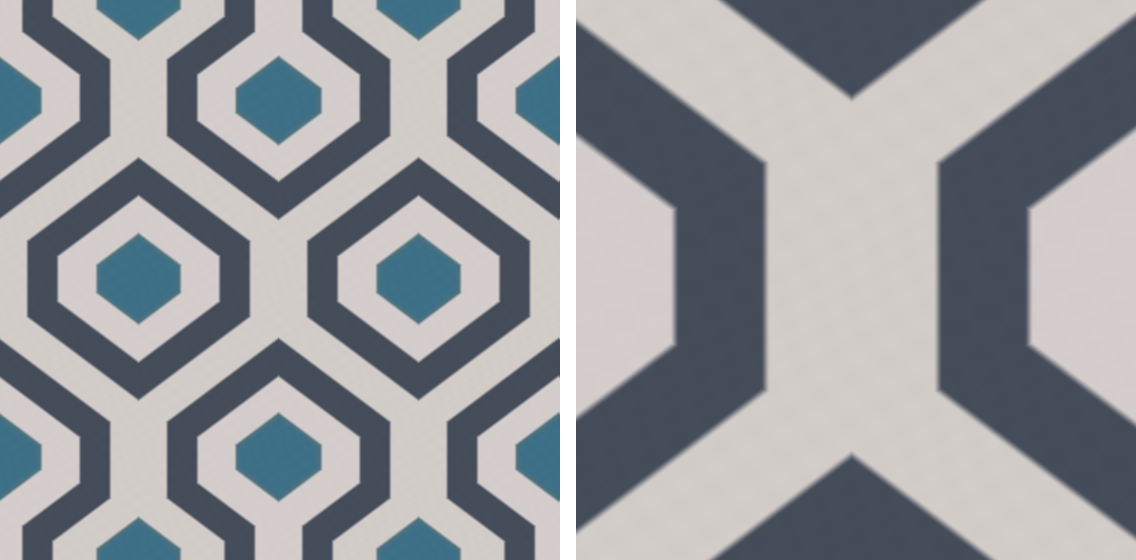
Left: the whole. Right: its middle third, enlarged.
Write a Shadertoy shader that draws this pattern.

```glsl
// Hexagon with vertical sides and sloped caps; p is already folded to one quadrant
float hexagon(vec2 p, float halfWidth, float cap) {
    return max(p.x - halfWidth, dot(p, vec2(0.6, 0.8)) - cap);
}

// Two hexagons joined through a straight neck at p.y = 0
float neckedPair(vec2 p) {
    float neck = min(p.x - 0.0964, dot(p, vec2(0.6, -0.8)) - 0.0326);
    return max(hexagon(p, 0.199, 0.315), neck);
}

float coverage(float d, float soft) {
    return 1.0 - smoothstep(-soft, soft, d);
}

// Faint uneven print; whole frequencies wrap at the canvas edges
float mottle(vec2 uv) {
    vec2 a = 6.2831853 * uv;
    float warp = 2.0 * sin(dot(a, vec2(5.0, -7.0)));
    return 0.5 * sin(dot(a, vec2(41.0, 23.0)) + warp)
         + 0.5 * sin(dot(a, vec2(-29.0, 53.0)) - warp);
}

void mainImage(out vec4 fragColor, in vec2 fragCoord) {
    vec2 uv = fragCoord / iResolution.xy;
    float soft = 0.0025 + 0.6 / min(iResolution.x, iResolution.y);

    // Two repeats across, one down, mirrored about the pair's neck
    vec2 cell = (uv + vec2(0.0025, -0.002)) * vec2(2.0, 1.0);
    vec2 p = abs(fract(cell + 0.5) - 0.5) * vec2(0.5, 1.0);
    vec2 single = vec2(0.25, 0.5) - p;

    // Outlines of even width, drawn inward from each silhouette
    float body = min(neckedPair(p), hexagon(single, 0.1985, 0.173));
    float outline = abs(body + 0.0269) - 0.0271;

    // Solid centres: in the pair, in the single hexagon, and in the gap between necks
    float core = hexagon(vec2(p.x, abs(p.y - 0.1816)), 0.0765, 0.0635);
    core = min(core, hexagon(single, 0.075, 0.065));
    core = min(core, hexagon(vec2(single.x, p.y), 0.075, 0.0595));

    // Cream ground, navy outlines, teal centres with a greyer rim
    vec3 gapCream = vec3(0.822, 0.800, 0.783);
    vec3 innerCream = vec3(0.828, 0.802, 0.797);
    vec3 teal = mix(vec3(0.24, 0.44, 0.53), vec3(0.30, 0.44, 0.49),
                    smoothstep(-0.010, -0.004, core));
    vec3 color = mix(gapCream, innerCream, coverage(body, soft));
    color = mix(color, vec3(0.27, 0.30, 0.35), coverage(outline, soft));
    color = mix(color, teal, coverage(core, soft));
    fragColor = vec4(color + 0.004 * mottle(uv), 1.0);
}
```
